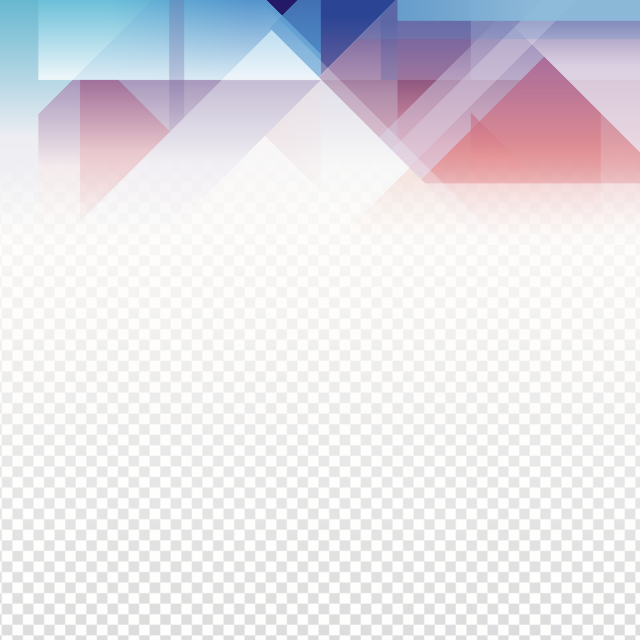
Reproduce this background procedurally as a Shadertoy shader.

```glsl
#define SPAN 768.0          // design units across the canvas
#define CELL 12.67          // checker cell size
#define CHECK_SHIFT 2.2     // checker offset
#define CHECK_DEPTH 0.135   // checker darkness at the bottom
#define PANEL_Y 96.0        // horizontal seam
#define FADE_TOP 165.0      // colours start to dissolve
#define FADE_END 300.0      // colours are gone

const vec3 PAPER = vec3(.995, .992, .985);
const vec3 MIST  = vec3(.93, .93, .95);
const vec3 CYAN  = vec3(.42, .75, .85);
const vec3 AZURE = vec3(.33, .58, .80);
const vec3 ROYAL = vec3(.17, .27, .58);
const vec3 NAVY  = vec3(.14, .10, .40);
const vec3 VIOLET = vec3(.42, .38, .62);
const vec3 PLUM  = vec3(.56, .34, .50);
const vec3 ROSE  = vec3(.87, .60, .64);
const vec3 CORAL = vec3(.90, .55, .56);
const vec3 LILAC = vec3(.77, .74, .83);

float edgeWidth;

// Soft half plane and soft interval
float side(float d) { return smoothstep(-edgeWidth, edgeWidth, d); }
float band(float t, float a, float b) { return side(t - a) * side(b - t); }
float ramp(float t, float a, float b) { return clamp((t - a) / (b - a), 0.0, 1.0); }

// Left: sky, bright panel and rose wedge
vec3 leftPanels(vec2 p, float u, float v) {
    vec3 col = mix(CYAN * .96, MIST, ramp(p.y, 0.0, 165.0));
    vec3 top = mix(CYAN, AZURE, ramp(p.x, 130.0, 300.0));
    vec3 panel = mix(top, vec3(.94, .97, .98), ramp(p.y, 0.0, PANEL_Y));
    col = mix(col, panel, side(p.x - 46.0) * side(PANEL_Y - p.y));
    float low = side(p.y - PANEL_Y) * side(u - 183.0);
    vec3 haze = mix(vec3(.66, .60, .74), vec3(.95, .91, .92), ramp(p.y, PANEL_Y, 200.0));
    col = mix(col, haze, low * side(p.x - 46.0));
    vec3 wedge = mix(PLUM * 1.1, vec3(.91, .74, .76), ramp(p.y, PANEL_Y, 180.0));
    float inWedge = low * side(p.x - 96.0) * side(46.0 - v);
    col = mix(col, wedge, .72 * inWedge);
    // Light diagonal sheen in the bright panel
    col = mix(col, AZURE, .13 * side(u - 183.0) * side(PANEL_Y - p.y));
    return mix(col, VIOLET, .28 * band(p.x, 203.0, 221.0) * ramp(p.y, 190.0, 90.0));
}

// Centre: deep blue facets at the top
vec3 blueFacets(vec3 col, vec2 p, float u, float v) {
    float zone = side(v - 290.0) * side(475.0 - u);
    vec3 blue = mix(AZURE, vec3(.55, .75, .88), ramp(p.y, 0.0, 60.0));
    blue = mix(blue, mix(ROYAL, AZURE, ramp(p.y, 0.0, 90.0)), side(v - 320.0));
    blue = mix(blue, mix(ROYAL, VIOLET, ramp(p.y, 20.0, 95.0)), side(p.x - 385.0));
    blue = mix(blue, AZURE, .55 * side(u - 357.0) * side(385.0 - p.x));
    blue = mix(blue, NAVY, side(v - 320.0) * side(357.0 - u));
    return mix(col, blue, zone);
}

// Right: violet and rose panels with crossing diagonals
vec3 rightPanels(vec3 col, vec2 p, float u, float v) {
    float zone = side(v - 290.0) * side(u - 475.0);
    vec3 upper = mix(VIOLET, vec3(.62, .46, .62), ramp(p.y, 25.0, PANEL_Y));
    vec3 lower = mix(PLUM, ROSE * 1.04, ramp(p.y, PANEL_Y, 175.0));
    vec3 c = mix(upper, lower, side(p.y - PANEL_Y));
    c = mix(c, LILAC, .45 * side(477.0 - p.x) * ramp(p.y, 30.0, 110.0));
    c = mix(c, ROYAL, .22 * band(p.x, 457.0, 477.0) * side(PANEL_Y - p.y));
    // Paler sheets fall away to the right
    c = mix(c, vec3(.70, .68, .81), .42 * side(p.x - 565.0) * side(PANEL_Y - p.y));
    c = mix(c, vec3(.82, .80, .89), .50 * side(u - 620.0) * ramp(p.y, 10.0, 100.0));
    c = mix(c, vec3(.86, .82, .89), .42 * band(u, 650.0, 692.0));
    c = mix(c, vec3(.94, .91, .94), .65 * side(v - 585.0) * ramp(p.y, 25.0, 80.0));
    vec3 strip = mix(vec3(.42, .65, .81), vec3(.62, .79, .88), ramp(p.x, 477.0, 640.0));
    c = mix(c, strip, .9 * side(p.x - 477.0) * side(25.0 - p.y));
    c = mix(c, AZURE, .22 * side(47.0 - p.y));
    // Tall rose peak and the small coral peak
    vec3 rose = mix(PLUM * 1.18, CORAL * .98, ramp(p.y, 68.0, 185.0));
    rose = mix(rose, MIST, .20 * side(p.x - 721.0));
    c = mix(c, rose, .9 * side(u - 721.0) * side(585.0 - v));
    vec3 coral = mix(vec3(.76, .42, .52), CORAL, ramp(p.y, 135.0, 190.0));
    c = mix(c, coral, .65 * side(430.0 - v) * side(p.x - 565.0) * side(u - 692.0));
    c = mix(c, PAPER, .5 * side(p.y - 220.0));
    return mix(col, c, zone);
}

// Pale overlapping sheets below the central apex
vec3 whitePeak(vec3 col, vec2 p, float u, float v) {
    float zone = side(u - 362.0) * side(290.0 - v);
    vec3 upper = mix(vec3(.72, .86, .94), vec3(.94, .96, .98), ramp(p.y, 30.0, PANEL_Y));
    vec3 lower = mix(LILAC, vec3(.94, .93, .95), ramp(p.y, PANEL_Y, 195.0));
    vec3 sheet = mix(upper, lower, side(p.y - PANEL_Y));
    vec3 front = mix(vec3(.88, .87, .91), vec3(.97), ramp(p.y, PANEL_Y, 200.0));
    front = mix(front, vec3(.94, .87, .88), .5 * side(385.0 - p.x) * ramp(p.x, 440.0, 320.0));
    sheet = mix(sheet, front, side(u - 481.0));
    sheet = mix(sheet, vec3(.98), .8 * side(155.0 - v) * side(u - 481.0));
    sheet = mix(sheet, vec3(.94, .82, .79), .7 * side(u - 693.0));
    return mix(col, sheet, zone);
}

void mainImage(out vec4 fragColor, in vec2 fragCoord) {
    vec2 p = fragCoord / iResolution.xy * SPAN;
    p.y = SPAN - p.y;
    edgeWidth = 0.75 * SPAN / iResolution.y;
    float u = p.x + p.y, v = p.x - p.y;

    vec3 col = leftPanels(p, u, v);
    col = blueFacets(col, p, u, v);
    col = rightPanels(col, p, u, v);
    col = whitePeak(col, p, u, v);
    col = mix(col, vec3(.93, .95, .98), .3 * band(v, 290.0, 312.0) * ramp(p.y, 0.0, 90.0));
    col = mix(col, PAPER, smoothstep(FADE_TOP, FADE_END, p.y));

    // Checker deepens toward the bottom
    vec2 wave = abs(fract((p - CHECK_SHIFT) / (2.0 * CELL) - .25) - .5) - .25;
    vec2 cell = clamp(wave * 2.0 * CELL / edgeWidth, -1.0, 1.0);
    float check = .5 - .5 * cell.x * cell.y;
    float depth = CHECK_DEPTH * ramp(p.y, 180.0, SPAN);
    col = mix(col, vec3(1.0), .6 * ramp(p.y, 300.0, SPAN));
    fragColor = vec4(col - check * depth * vec3(1.0, 1.0, .94), 1.0);
}
```
